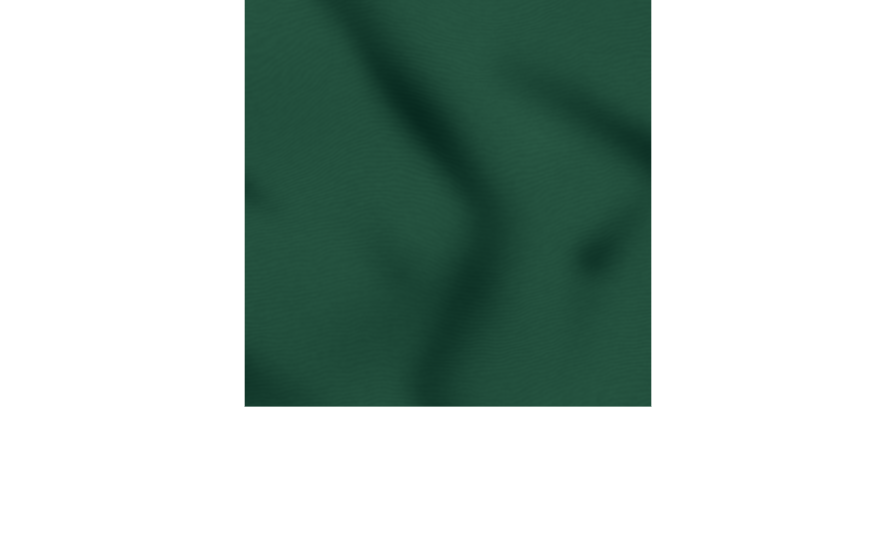
Reproduce this texture procedurally as a Shadertoy shader.

```glsl
float hash(vec2 p) {
    vec3 q = fract(vec3(p.xyx) * 0.1031);
    q += dot(q, q.yzx + 33.33);
    return fract((q.x + q.y) * q.z);
}

float noise(vec2 p) {
    vec2 cell = floor(p), f = fract(p);
    f = f * f * (3.0 - 2.0 * f);
    return mix(mix(hash(cell), hash(cell + vec2(1, 0)), f.x),
               mix(hash(cell + vec2(0, 1)), hash(cell + vec2(1, 1)), f.x), f.y);
}

// Soft crease along a segment, deepening from its start to its end
float crease(vec2 p, vec4 segment, float width) {
    vec2 along = segment.zw - segment.xy, rel = p - segment.xy;
    float t = clamp(dot(rel, along) / dot(along, along), 0.0, 1.0);
    float d = length(rel - along * t) / width;
    return exp(-d * d) * mix(0.25, 1.0, t);
}

// Long diagonal fold that bends back near the bottom
float mainFold(vec2 p) {
    float centre = 0.25 + 0.65 * p.y - 0.42 * smoothstep(0.5, 1.0, p.y);
    float side = p.x - centre;
    float d = side / (side < 0.0 ? 0.06 : 0.085);
    float peak = (p.y - 0.29) / 0.17;
    return exp(-d * d) * (0.46 + 0.4 * exp(-peak * peak));
}

float folds(vec2 p) {
    const vec4 segments[7] = vec4[7](
        vec4(0.66, 0.17, 1.02, 0.38), vec4(1.00, 0.46, 0.87, 0.63),
        vec4(0.82, 0.88, 0.87, 0.63), vec4(0.25, 0.52, 0.38, 0.66),
        vec4(0.26, 0.86, 0.55, 0.68), vec4(0.06, 0.50, -0.02, 0.45),
        vec4(0.20, 1.04, -0.02, 0.94));
    const vec2 widthDepth[7] = vec2[7](
        vec2(0.055, 0.75), vec2(0.045, 0.5), vec2(0.06, 0.28), vec2(0.06, 0.25),
        vec2(0.09, 0.32), vec2(0.035, 0.55), vec2(0.07, 0.6));
    float lit = 1.0 - mainFold(p);
    for (int i = 0; i < 7; i++)
        lit *= 1.0 - widthDepth[i].y * crease(p, segments[i], widthDepth[i].x);
    return lit;
}

// Fine wavy knit rows with broken stitches and fuzz
float knit(vec2 p) {
    float rows = 88.0 * p.y + 12.0 * p.x + 14.0 * noise(p * 3.2 + 4.0) + 1.2 * noise(p * 24.0);
    float strength = 0.3 + 0.7 * noise(p * 7.0 + 9.0);
    float stitches = noise(vec2(p.x * 70.0, rows * 2.0)) - 0.5;
    float fuzz = noise(p * 190.0) - 0.5;
    return 0.035 * strength * sin(6.2832 * rows) + 0.07 * stitches + 0.05 * fuzz;
}

void mainImage(out vec4 fragColor, in vec2 fragCoord) {
    // Square cloth, unit sized, measured down from the top edge
    float side = 0.753 * iResolution.y;
    vec2 p = vec2((fragCoord.x - 0.5 * iResolution.x) / side + 0.5,
                  (iResolution.y - fragCoord.y) / side);

    // Folds, with slow unevenness and a lit ridge beside the main one
    vec2 bent = p + 0.035 * (vec2(noise(p * 6.0), noise(p * 6.0 + 17.0)) - 0.5);
    float light = 0.93 * folds(bent);
    light += 0.14 * (noise(p * 3.5 + 2.0) - 0.5);
    light += 0.1 * crease(p, vec4(0.50, 0.08, 0.72, 0.34), 0.07);
    light += knit(p) * (0.5 + 0.5 * light);

    vec3 shadowGreen = vec3(0.015, 0.14, 0.105);
    vec3 litGreen = vec3(0.145, 0.325, 0.25);
    vec3 cloth = mix(shadowGreen, litGreen, clamp(light, 0.0, 1.15));

    // White surround with smoothed cloth edges
    float edge = max(abs(p.x - 0.5) - 0.5, p.y - 1.0);
    float inside = clamp(0.5 - edge * side, 0.0, 1.0);
    fragColor = vec4(mix(vec3(1.0), cloth, inside), 1.0);
}
```
